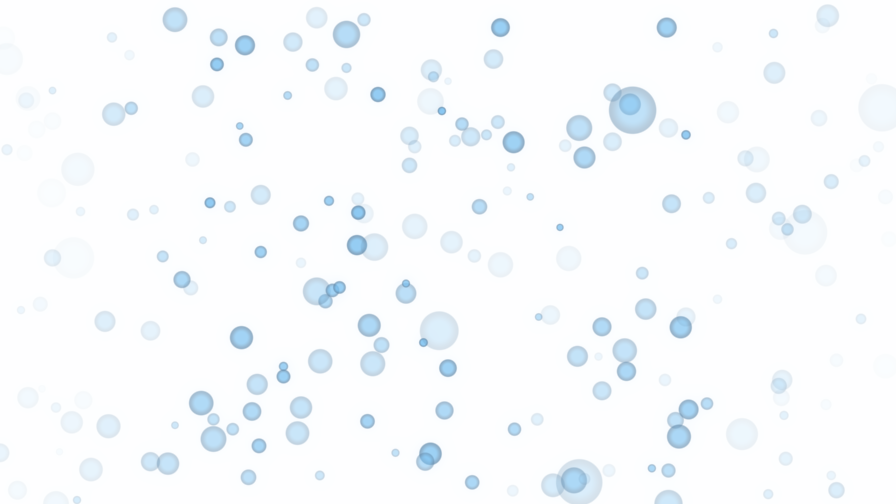
Reproduce this background procedurally as a Shadertoy shader.

```glsl
// Translucent blue bubbles scattered over a near-white ground.
// Each bubble is a hashed disc with a bright core, a grey-blue rim and a
// faint halo; opacity varies per bubble and fades towards the left and right.

const int BUBBLE_COUNT = 210;

vec4 hash4(float n) {
    return fract(sin(n * vec4(12.9898, 78.233, 39.425, 53.717) + 4.1) * 43758.5453);
}

void mainImage(out vec4 fragColor, in vec2 fragCoord) {
    float pixel = 1.0 / iResolution.y;
    float aspect = iResolution.x * pixel;
    vec2 p = fragCoord * pixel;

    vec3 color = vec3(0.995, 0.998, 1.0);

    for (int i = 0; i < BUBBLE_COUNT; i++) {
        vec4 h = hash4(float(i) + 1.0);
        vec2 center = h.xy * vec2(aspect, 1.0);

        // Mostly small radii, with a rare large one
        float radius = 0.007 + 0.020 * h.z + 0.021 * pow(h.z, 50.0);

        // Fainter near the sides and, slightly, for larger bubbles
        float side = abs(h.x - 0.5) * 2.0;
        float fade = 1.0 - 0.82 * smoothstep(0.45, 1.0, side);
        float opacity = mix(0.12, 0.88, pow(h.w, 1.25)) * fade;
        opacity *= 1.0 - 0.25 * smoothstep(0.4, 1.0, h.z);

        float dist = length(p - center);
        float t = dist / radius;

        // Soft halo outside the disc
        float halo = 0.10 * opacity * exp(-max(dist - radius, 0.0) / 0.009);
        color = mix(color, vec3(0.72, 0.86, 0.98), halo);

        // Bright core darkening to the rim
        vec3 body = mix(vec3(0.47, 0.75, 0.94), vec3(0.38, 0.54, 0.67),
                        smoothstep(0.45, 1.0, t));
        float disc = 1.0 - smoothstep(radius - pixel, radius + pixel, dist);
        color = mix(color, body, disc * opacity);
    }

    fragColor = vec4(color, 1.0);
}
```
